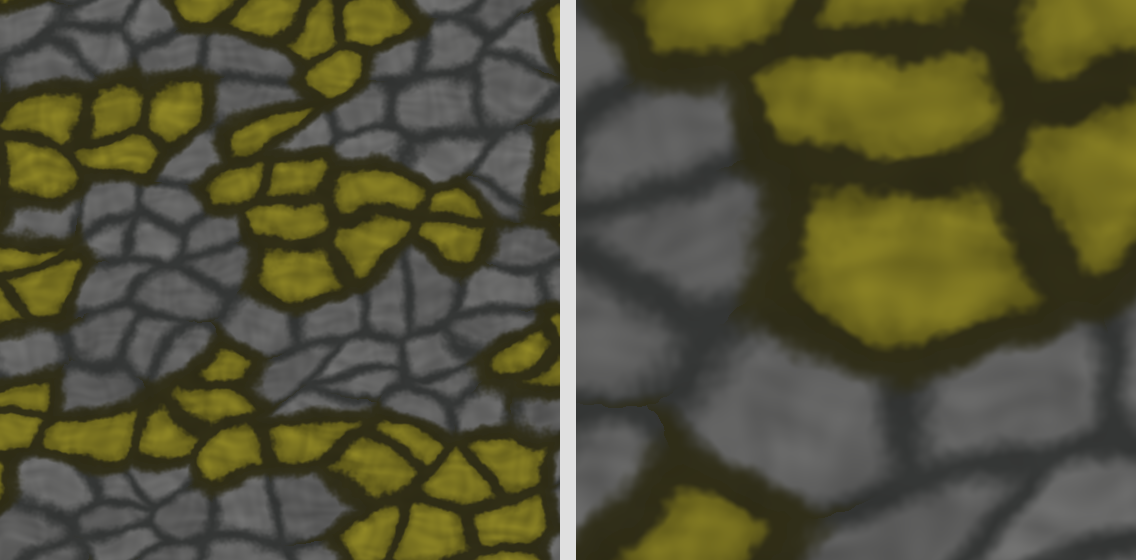
Left, the full canvas; right, a detail of the centre.
This texture is drawn by a three.js fragment shader. Its source:

```glsl
varying vec2 vUv;

const vec2 STONE_SIZE = vec2(0.122, 0.082);
const vec3 GREY_GAP = vec3(0.205, 0.212, 0.208);
const vec3 GREY_STONE = vec3(0.385, 0.385, 0.382);
const vec3 OLIVE_GAP = vec3(0.185, 0.175, 0.085);
const vec3 YELLOW_STONE = vec3(0.475, 0.445, 0.125);

vec2 hash2(vec2 p) {
  vec3 q = fract(p.xyx * vec3(0.1031, 0.1030, 0.0973));
  q += dot(q, q.yzx + 33.33);
  return fract((q.xx + q.yz) * q.zy);
}

float cornerSlope(vec2 corner, vec2 offset) {
  float angle = 6.2832 * hash2(corner + 71.0).x;
  return dot(vec2(cos(angle), sin(angle)), offset);
}

float gradientNoise(vec2 p) {
  vec2 i = floor(p);
  vec2 f = fract(p);
  vec2 u = f * f * f * (f * (f * 6.0 - 15.0) + 10.0);
  vec2 e = vec2(1.0, 0.0);
  float low = mix(cornerSlope(i, f), cornerSlope(i + e.xy, f - e.xy), u.x);
  float high = mix(cornerSlope(i + e.yx, f - e.yx), cornerSlope(i + e.xx, f - e.xx), u.x);
  return mix(low, high, u.y);
}

vec2 warp(vec2 p, float frequency, float amount) {
  vec2 q = p * frequency;
  return amount * vec2(gradientNoise(q + 13.7), gradientNoise(q + 47.3));
}

// Seed position of a cell, in cell units
vec2 seed(vec2 id) {
  return id + 0.06 + 0.88 * hash2(id);
}

// Yellow stones gather in loose clusters
float isYellow(vec2 id) {
  float cluster = gradientNoise(id * vec2(0.43, 0.37) + 5.2);
  return step(0.07, cluster + 0.38 * (hash2(id + 19.0).y - 0.5));
}

vec2 nearestCell(vec2 p) {
  vec2 base = floor(p);
  vec2 best = base;
  float bestDistance = 9.0;
  for (int y = -1; y <= 1; y++) {
    for (int x = -1; x <= 1; x++) {
      vec2 id = base + vec2(x, y);
      vec2 d = seed(id) - p;
      if (dot(d, d) < bestDistance) {
        bestDistance = dot(d, d);
        best = id;
      }
    }
  }
  return best;
}

// x: rounded distance to the joint, y: distance to the closest yellow stone
vec2 jointDistances(vec2 p, vec2 cell, float rounding) {
  vec2 own = seed(cell) - p;
  float total = 0.0;
  float toYellow = 1.0;
  for (int y = -2; y <= 2; y++) {
    for (int x = -2; x <= 2; x++) {
      if (x == 0 && y == 0) continue;
      vec2 id = cell + vec2(x, y);
      vec2 other = seed(id) - p;
      vec2 across = other - own;
      float d = dot(0.5 * (own + other), across) / length(across / STONE_SIZE);
      total += exp(-d / rounding);
      toYellow = min(toYellow, mix(1.0, d, isYellow(id)));
    }
  }
  return vec2(-rounding * log(total), toYellow);
}

// Overlapping flat dabs of paint
float brush(vec2 p) {
  vec2 q = p + warp(p, 14.0, 0.03);
  return gradientNoise(q * vec2(15.0, 55.0)) + 0.7 * gradientNoise(q * vec2(48.0, 17.0) + 31.0);
}

void main() {
  // Wavy, gently rising courses with ragged outlines
  vec2 p = vUv + warp(vUv, 4.5, 0.055) + warp(vUv, 13.0, 0.016);
  p += warp(vUv, 48.0, 0.005) + warp(vUv, 130.0, 0.003);
  p.y -= 0.13 * p.x;
  p = p / STONE_SIZE + 20.0;

  vec2 cell = nearestCell(p);
  vec2 joint = jointDistances(p, cell, 0.004);
  float yellow = isYellow(cell);
  float stroke = brush(vUv);
  float mottle = gradientNoise(vUv * 24.0 + 8.0);

  // Soft grey stones, with an olive stain around yellow neighbours
  float tone = 0.90 + 0.17 * hash2(cell + 3.0).x + 0.10 * stroke;
  float greyBody = smoothstep(0.001, 0.021, joint.x + 0.004 * mottle);
  vec3 grey = mix(GREY_GAP, GREY_STONE * tone, greyBody);
  float stain = 1.0 - smoothstep(0.006, 0.023, joint.y + 0.006 * mottle);
  grey = mix(grey, OLIVE_GAP, 0.9 * stain);

  // Crisper yellow stones in dark olive joints
  float yellowBody = smoothstep(0.006, 0.014, joint.x + 0.004 * mottle);
  float glow = 0.80 + 0.22 * smoothstep(0.008, 0.028, joint.x) + 0.15 * stroke;
  vec3 gold = mix(OLIVE_GAP, YELLOW_STONE * glow, yellowBody);

  vec3 color = mix(grey, gold, yellow);
  color *= 1.0 + 0.05 * stroke + 0.06 * mottle;
  gl_FragColor = vec4(color, 1.0);
}
```
